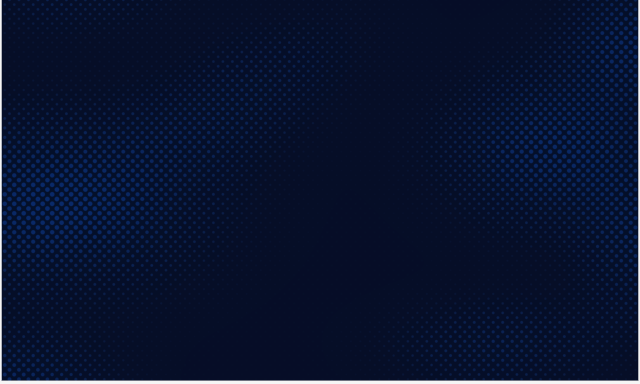
This background is drawn by a Shadertoy shader. Its source:

```glsl
// Navy halftone backdrop: staggered blue dots swelling in soft patches, thin pale frame.

// Soft elliptical patch, one at its centre
float patchGlow(vec2 p, vec2 center, vec2 size) {
    vec2 d = (p - center) / size;
    return exp(-dot(d, d));
}

// Strength of the dots across the canvas, from 0 to 1
float dotStrength(vec2 p) {
    // Left side, with a ridge climbing to the upper middle
    float s = 0.88 * patchGlow(p, vec2(0.12, 0.47), vec2(0.40, 0.23));
    vec2 ridge = mat2(0.87, -0.5, 0.5, 0.87) * (p - vec2(0.62, 0.74));
    s += 0.45 * patchGlow(ridge, vec2(0.0), vec2(0.34, 0.15));
    s += 0.36 * patchGlow(p, vec2(0.17, 1.02), vec2(0.30, 0.12));
    s += 0.65 * patchGlow(p, vec2(0.02, 0.01), vec2(0.25, 0.12));
    // Right side
    s += 0.80 * patchGlow(p, vec2(1.43, 0.61), vec2(0.27, 0.20));
    s += 0.70 * patchGlow(p, vec2(1.64, 0.90), vec2(0.17, 0.17));
    s += 0.60 * patchGlow(p, vec2(1.67, 0.36), vec2(0.15, 0.20));
    s += 0.48 * patchGlow(p, vec2(1.30, 0.10), vec2(0.28, 0.12));
    return clamp(s + 0.06, 0.0, 1.0);
}

void mainImage(out vec4 fragColor, in vec2 fragCoord) {
    float pixel = 1.0 / iResolution.y;
    vec2 p = fragCoord * pixel;
    float width = iResolution.x * pixel;
    float strength = dotStrength(vec2(p.x * 1.665 / width, p.y));

    // Navy ground, a little greener where the dots are strong
    vec3 color = mix(vec3(0.024, 0.052, 0.150), vec3(0.014, 0.062, 0.165), strength);

    // Staggered lattice: square cells turned by 45 degrees
    float period = 0.0247;
    vec2 cell = fract(vec2(p.x + p.y, p.x - p.y) / period) - 0.5;
    float dist = length(cell) * period * 0.7071;
    float radius = mix(0.0018, 0.0062, strength);
    float dotMask = 1.0 - smoothstep(-0.8 * pixel, 0.8 * pixel, dist - radius);
    vec3 dotColor = mix(vec3(0.045, 0.10, 0.23), vec3(0.035, 0.165, 0.42), strength);
    color = mix(color, dotColor, dotMask * smoothstep(0.0, 0.4, strength));

    // Pale frame on the left, right and bottom
    float inset = min(min(p.x, width - p.x) - 0.0043, p.y - 0.0090);
    float frame = 1.0 - smoothstep(-0.5 * pixel, 0.5 * pixel, inset);
    color = mix(color, vec3(0.96), frame);

    fragColor = vec4(color, 1.0);
}
```
